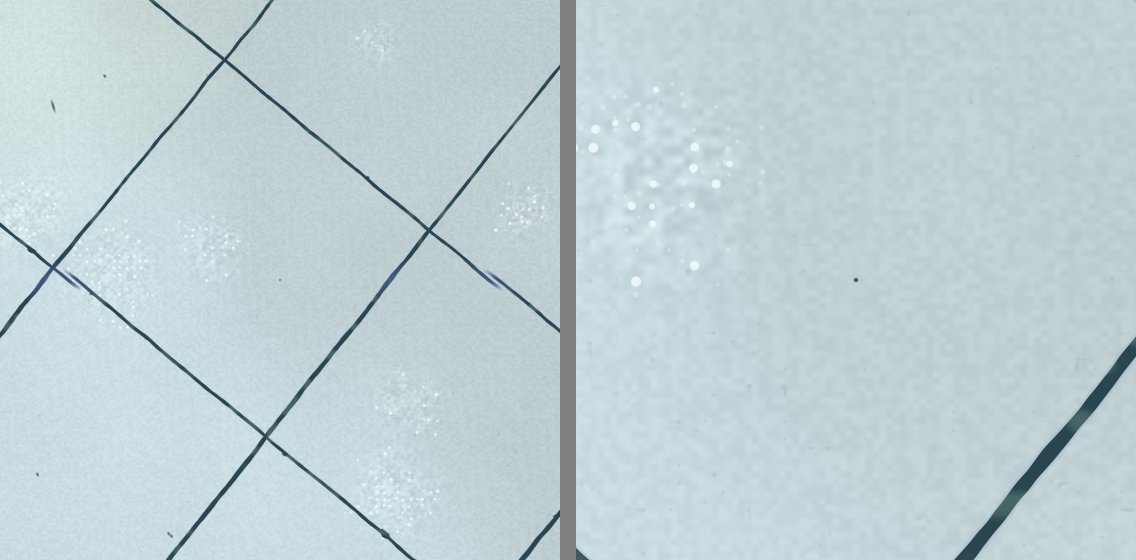
Left, the full canvas; right, a detail of the centre.
A Shadertoy shader for this pattern:

```glsl
// Pale floor tiles laid on a diagonal, with thin dark teal joints, wet sparkles and specks.
// A skewed lattice gives the joints; a small slip across the middle breaks and doubles them.
// Value noise roughens the joints, and hashed cells scatter bright droplets in soft patches.

float hash(vec2 p) {
    return fract(sin(dot(p, vec2(127.1, 311.7))) * 43758.5453);
}

float noise(vec2 p) {
    vec2 i = floor(p), f = fract(p);
    f = f * f * (3.0 - 2.0 * f);
    return mix(mix(hash(i), hash(i + vec2(1, 0)), f.x),
               mix(hash(i + vec2(0, 1)), hash(i + vec2(1, 1)), f.x), f.y);
}

// Joint coverage: x = dark core, y = narrow halo
vec2 joints(vec2 p, vec2 slip, float px) {
    vec2 q = vec2(p.x - 0.82 * p.y, p.y + 0.83 * p.x);
    q.x += 0.026 * p.y * max(0.0, 1.0 - abs(q.x - 0.3) / 0.6);  // slight lens skew
    q += slip + 0.004 * (vec2(noise(p * 22.0), noise(p * 22.0 + 40.0)) - 0.5);

    vec2 pitch = vec2(0.631, 0.625);
    vec2 d = abs(fract((q - vec2(0.299, 0.6)) / pitch + 0.5) - 0.5) * pitch / 1.3;

    // Uneven widths, with a rare chip
    float chip = 0.003 * smoothstep(0.92, 0.98, noise(p * 38.0 + 7.0));
    vec2 w = vec2(mix(0.0039, 0.0027, smoothstep(0.45, 0.65, p.y)), 0.0028);
    w += chip + 0.001 * (noise(p * 90.0) - 0.5);

    vec2 core = 1.0 - smoothstep(w - 0.6 * px, w + 0.6 * px, d);
    vec2 halo = 1.0 - smoothstep(w, w + 0.0025, d);
    return vec2(max(core.x, core.y), max(halo.x, halo.y));
}

// How wet the tile is: soft round patches
float wetness(vec2 p) {
    vec3 patches[7] = vec3[7](
        vec3(0.38, 0.56, 0.09), vec3(0.20, 0.51, 0.12), vec3(0.05, 0.62, 0.11),
        vec3(0.67, 0.92, 0.06), vec3(0.94, 0.62, 0.08), vec3(0.73, 0.28, 0.09),
        vec3(0.71, 0.12, 0.12));
    float wet = 0.0;
    for (int i = 0; i < 7; i++) {
        wet = max(wet, 1.0 - smoothstep(0.2, 1.0, length(p - patches[i].xy) / patches[i].z));
    }
    return wet;
}

// Bright droplets, at most one per cell, more likely where the tile is wet
float droplets(vec2 p, float cells, float density, float px) {
    vec2 id = floor(p * cells);
    vec2 middle = (id + 0.5) / cells;
    float chance = density * wetness(middle) * smoothstep(0.2, 0.65, noise(middle * 26.0));
    vec2 center = 0.3 + 0.4 * vec2(hash(id + 3.1), hash(id + 8.7));
    float radius = mix(0.14, 0.26, hash(id + 5.3)) / cells;
    float d = length(fract(p * cells) - center) / cells;
    return step(hash(id) + 0.02, chance) * (1.0 - smoothstep(radius - px, radius + px, d));
}

void mainImage(out vec4 fragColor, in vec2 fragCoord) {
    vec2 p = fragCoord / iResolution.y;
    float px = 1.0 / iResolution.y;

    // Glaze: cool and light at lower left, greyer towards the upper right
    float grey = smoothstep(0.5, 1.1, p.x + 0.55 * p.y + 0.3 * (noise(p * 4.0) - 0.5));
    vec3 color = mix(vec3(0.79, 0.868, 0.892), vec3(0.745, 0.805, 0.817), grey);
    color += vec3(0.03, 0.02, -0.01) * (1.0 - smoothstep(0.1, 0.6, length(p - vec2(0.0, 1.0))));
    color += 0.02 * (noise(p * 9.0) - 0.5);

    // Fine grain and sparse faint pinpricks
    color += 0.045 * (noise(p * 250.0) - 0.5);
    color -= 0.05 * smoothstep(0.9, 1.0, noise(p * 190.0 + 31.0));

    // Wet patches: fine ripple and droplets
    color += 0.11 * wetness(p) * (noise(p * 170.0) - 0.42);
    color = mix(color, vec3(0.92, 0.97, 0.97), 0.4 * droplets(p, 150.0, 0.4, px));
    color = mix(color, vec3(0.94, 0.98, 0.97), 0.9 * droplets(p + 0.003, 85.0, 0.5, px));

    // Joints above and below the slip, overlapping where they fade
    vec2 upper = joints(p, vec2(0.0), px) * smoothstep(0.478, 0.5, p.y);
    vec2 lower = joints(p, vec2(-0.0015, -0.014), px) * (1.0 - smoothstep(0.5, 0.522, p.y));
    vec2 joint = max(upper, lower);
    vec3 ink = mix(vec3(0.16, 0.27, 0.31), vec3(0.33, 0.45, 0.43),
                   0.7 * smoothstep(0.5, 0.9, noise(p * 60.0)));
    ink = mix(ink, vec3(0.27, 0.36, 0.52), 0.7 - 0.7 * smoothstep(0.01, 0.04, abs(p.y - 0.5)));
    color = mix(color, vec3(0.58, 0.67, 0.76), 0.4 * joint.y);
    color = mix(color, ink, joint.x);

    // Stray dark specks, some stretched, and one pinpoint in the middle
    float speck = 1.0 - smoothstep(0.0012 - px, 0.0012 + px, length(p - 0.5));
    for (float i = 0.0; i < 5.0; i++) {
        vec2 at = vec2(0.02 + 0.3 * hash(vec2(i, 2.0)), mod(i, 2.0) * 0.75 + 0.04 + 0.13 * hash(vec2(i, 5.0)));
        vec2 q = p - at;
        q.x += 0.3 * q.y;
        q.y /= i == 1.0 ? 4.0 : 1.3;
        speck = max(speck, 0.8 * (1.0 - smoothstep(0.0022 - px, 0.0022 + px, length(q))));
    }
    color = mix(color, vec3(0.22, 0.32, 0.33), speck);

    fragColor = vec4(color, 1.0);
}
```
